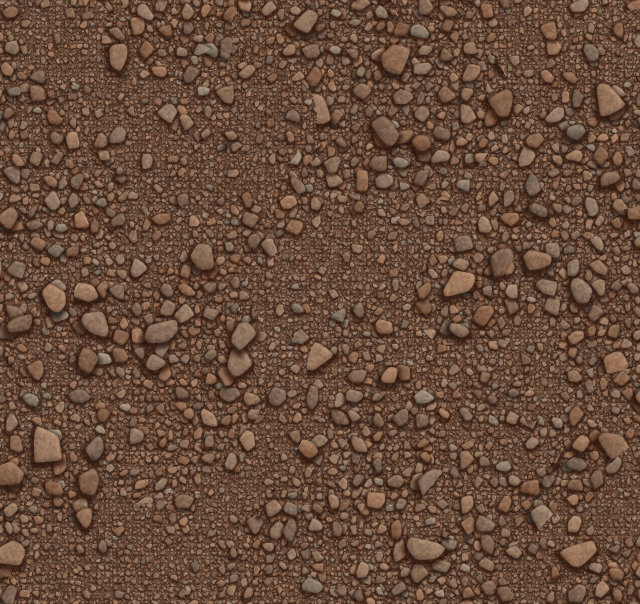
Reproduce this texture procedurally as a Shadertoy shader.

```glsl
// Crushed brown gravel: angular stones of many sizes bedded in gritty soil.

const vec3 DARK_EARTH = vec3(0.20, 0.11, 0.07);
const vec3 LIGHT_STONE = vec3(0.65, 0.52, 0.42);
const vec3 WARM_TINT = vec3(0.030, -0.006, -0.022);
const vec2 LIGHT_DIR = vec2(0.35, 0.94);
const int LAYERS = 5;
const int SIDES = 6;
const float FINEST_SCALE = 150.0;   // grit cells per canvas height
const float SCALE_STEP = 1.75;      // size ratio between layers
const float DENSITY[LAYERS] = float[](1.0, 0.85, 0.68, 0.48, 0.14);
const float STONE_TONE = 0.76;
const float SOIL_TONE = 0.40;
const float SHADOW_TONE = -0.06;
const float SHADOW_WIDTH = 0.19;
const float EDGE_LIGHT = 0.22;
const float CORNER_SHARPNESS = 24.0;
const float SPECKLE_SCALE = 210.0;
const float SPECKLE = 0.20;
const float TAU = 6.2831853;

vec3 hash3(vec2 p) {
    vec3 q = fract(p.xyx * vec3(0.1031, 0.1030, 0.0973));
    q += dot(q, q.yxz + 33.33);
    return fract((q.xxy + q.yzz) * q.zyx);
}

// Cellular noise: random value of the nearest feature point.
float speckle(vec2 p) {
    vec2 cell = floor(p);
    float nearest = 9.0, value = 0.0;
    for (int j = -1; j <= 1; j++)
    for (int i = -1; i <= 1; i++) {
        vec2 c = cell + vec2(i, j);
        vec3 h = hash3(c + 411.0);
        float d = length(c + h.xy - p);
        if (d < nearest) { nearest = d; value = h.z; }
    }
    return value;
}

// Layered sines: 0 in bare soil, 1 in coarse gravel.
float gravelPatch(vec2 p) {
    vec2 q = p + 0.08 * sin(p.yx * 13.0 + vec2(1.0, 4.0));
    float s = sin(q.x * 8.0 + 2.6) * sin(q.y * 9.0 + 0.4)
            + 0.6 * sin(q.x * 17.0 - q.y * 12.0 + 1.0);
    return smoothstep(-1.1, 0.9, s);
}

// Rounded convex polygon: signed distance in x, outward slope in yz.
vec3 stoneShape(vec2 p, vec2 id, float size, float axis) {
    float sum = 0.0;
    vec2 slope = vec2(0.0);
    for (int i = 0; i < SIDES; i++) {
        vec3 h = hash3(id + 17.0 * float(i + 1));
        float angle = (float(i) + 0.75 * h.x) * TAU / float(SIDES);
        vec2 dir = vec2(cos(angle), sin(angle));
        float along = cos(angle - axis);
        float reach = size * mix(0.75, 1.1, h.y) * mix(0.66, 1.05, along * along);
        float w = exp(CORNER_SHARPNESS * (dot(p, dir) - reach));
        sum += w;
        slope += w * dir;
    }
    return vec3(log(sum) / CORNER_SHARPNESS, slope / sum);
}

// Lays one layer of stones over the surface (x: tone, y: warmth).
vec2 layStones(vec2 surface, vec2 uv, int layer, float gravel, float grain) {
    float level = float(layer) / float(LAYERS - 1);
    float scale = FINEST_SCALE / pow(SCALE_STEP, float(layer));
    float soft = 0.75 * scale / iResolution.y;
    float density = DENSITY[layer] * mix(1.0, mix(0.35, 1.4, gravel), smoothstep(0.1, 0.5, level));
    vec2 p = uv * scale + 7.3 * float(layer);
    vec2 cell = floor(p);

    for (int j = -1; j <= 1; j++)
    for (int i = -1; i <= 1; i++) {
        vec2 c = cell + vec2(i, j);
        vec2 id = c + 173.0 * float(layer + 1);
        vec3 place = hash3(id);
        vec3 look = hash3(id + 59.0);
        vec2 q = p - c - 0.5 - 0.5 * (place.xy - 0.5);
        if (place.z > density || dot(q, q) > 1.2) continue;

        vec3 shape = stoneShape(q, id, mix(0.27, 0.50, look.x), look.y * TAU);
        float d = shape.x;
        float facing = dot(shape.yz, LIGHT_DIR);

        // Contact shadow, pushed away from the light
        float shadow = 1.0 - smoothstep(-0.02, SHADOW_WIDTH, d + 0.08 * facing);
        surface.x = mix(surface.x, SHADOW_TONE, shadow * mix(0.50, 0.82, level));

        // Tilted top, lit bevels and a darker rim
        float bevel = smoothstep(-0.20, 0.0, d);
        float rim = smoothstep(-0.07, 0.03, d);
        float pale = step(0.95, look.y);
        float tone = STONE_TONE + 0.30 * (look.z - 0.5) + 0.12 * pale;
        tone += 0.35 * dot(q, look.xy - 0.5) + EDGE_LIGHT * facing * bevel;
        tone += SPECKLE * (grain - 0.5) - 0.16 * rim;
        float warmth = mix(2.0 * fract(look.z * 7.0 + look.x) - 1.0, -1.6, pale);
        surface = mix(surface, vec2(tone, warmth), smoothstep(soft, -soft, d));
    }
    return surface;
}

void mainImage(out vec4 fragColor, in vec2 fragCoord) {
    vec2 uv = fragCoord / iResolution.y;
    float gravel = gravelPatch(uv);
    float grain = speckle(uv * SPECKLE_SCALE);

    // Soil first, then stones from fine to coarse
    vec2 surface = vec2(SOIL_TONE + 0.35 * (grain - 0.5), 0.2);
    for (int layer = 0; layer < LAYERS; layer++)
        surface = layStones(surface, uv, layer, gravel, grain);

    float tone = clamp(surface.x, -0.15, 1.15);
    vec3 color = mix(DARK_EARTH, LIGHT_STONE, tone) + WARM_TINT * surface.y;
    fragColor = vec4(color, 1.0);
}
```
